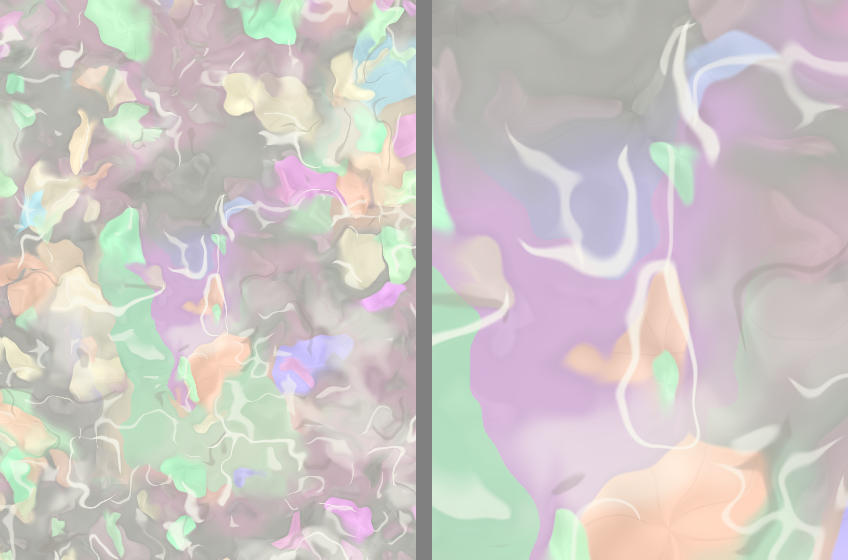
Left: the whole. Right: its middle third, enlarged.
This texture is drawn by a Shadertoy shader. Its source:

```glsl
// Pastel collage of translucent petals and crumpled flakes on warm grey, crossed by pale threads.

const vec3 WARM_GREY = vec3(0.715, 0.715, 0.69);
const vec3 MAUVE_GREY = vec3(0.80, 0.71, 0.74);
const vec3 CREAM = vec3(0.96, 0.94, 0.82);
const vec3 PEACH = vec3(0.97, 0.81, 0.72);
const vec3 MINT = vec3(0.69, 0.98, 0.80);
const vec3 PALE_GREEN = vec3(0.85, 0.98, 0.82);
const vec3 ORCHID = vec3(0.91, 0.71, 0.97);
const vec3 PINK = vec3(0.98, 0.74, 0.88);
const vec3 LILAC = vec3(0.79, 0.76, 0.99);
const vec3 ICE = vec3(0.75, 0.93, 0.97);
const vec3 THREAD = vec3(0.98, 0.98, 0.94);
const vec3 CREASE = vec3(0.60, 0.57, 0.54);

const float LARGE_SCALE = 6.5;    // cells per canvas height
const float MEDIUM_SCALE = 10.0;
const float SMALL_SCALE = 18.0;
const float EDGE_SOFTNESS = 0.0022;
const float EDGE_FADE = 0.045;    // width of the faded side of a flake
const float WARP = 0.026;
const float FAMILY_SPREAD = 0.36; // how freely neighbours differ in colour
const float TAU = 6.2831853;

vec4 hash4(vec2 p) {
    vec4 q = fract(p.xyxy * vec4(0.1031, 0.1030, 0.0973, 0.1099));
    q += dot(q, q.wzxy + 33.33);
    return fract((q.xxyz + q.yzzw) * q.zywx);
}

float noise(vec2 p) {
    vec2 i = floor(p), f = fract(p);
    f = f * f * (3.0 - 2.0 * f);
    float low = mix(hash4(i).x, hash4(i + vec2(1, 0)).x, f.x);
    float high = mix(hash4(i + vec2(0, 1)).x, hash4(i + vec2(1, 1)).x, f.x);
    return mix(low, high, f.y);
}

float fbm(vec2 p) {
    float sum = 0.0, gain = 0.53;
    for (int i = 0; i < 4; i++) {
        sum += gain * noise(p);
        p = mat2(1.6, 1.2, -1.2, 1.6) * p + 7.3;
        gain *= 0.5;
    }
    return sum;
}

vec2 warp(vec2 p) {
    vec2 broad = vec2(noise(p * 14.0), noise(p * 14.0 + 41.0)) - 0.5;
    vec2 fine = vec2(noise(p * 42.0 + 9.0), noise(p * 42.0 + 67.0)) - 0.5;
    return p + WARP * (1.8 * broad + 0.8 * fine);
}

// Neighbouring flakes share a colour family through a slow noise.
vec3 pastel(vec2 place, vec2 pick) {
    float family = fract(pick.x * FAMILY_SPREAD + noise(place * 3.0 + 5.0) * 1.8 + 0.12);
    if (family < 0.30) return mix(CREAM, PEACH, smoothstep(0.25, 0.75, pick.y));
    if (family < 0.57) return mix(MINT, PALE_GREEN, pick.y);
    if (family < 0.83) return mix(ORCHID, PINK, pick.y);
    return mix(LILAC, ICE, smoothstep(0.3, 0.7, pick.y));
}

// Scatters pointed, folded flakes, each crisp on one side and faded on the other.
vec3 paintFlakes(vec3 col, vec2 p, float scale, float cover, float tint, float opacity) {
    vec2 q = p * scale + scale * 3.7;
    vec2 cell = floor(q);
    for (int j = -1; j <= 1; j++)
    for (int i = -1; i <= 1; i++) {
        vec2 id = cell + vec2(i, j);
        vec4 h = hash4(id + scale * 11.0);
        vec4 g = hash4(id + scale * 23.0 + 50.0);
        float crowd = mix(0.4, 1.6, smoothstep(0.3, 0.7, noise(id / scale * 3.5 + 13.0)));
        if (h.x > cover * mix(1.0, crowd, tint)) continue;
        vec2 d = q - id - 0.5 - 0.5 * (h.yz - 0.5);
        float turn = TAU * h.w;
        d = mat2(cos(turn), -sin(turn), sin(turn), cos(turn)) * d;
        d.x *= mix(1.0, 1.75, g.x);
        float angle = atan(d.y, d.x), reach = length(d);
        float points = 2.0 + floor(2.9 * g.w);
        float radius = mix(0.40, 0.54, g.y) + 0.05 * sin(3.0 * angle + TAU * g.z)
                     + 0.20 * (0.5 - abs(sin(0.5 * points * angle + TAU * g.y)));
        float inside = (radius - reach) / scale;
        float faded = smoothstep(-0.1, 0.9, sin(angle + TAU * h.y));
        float fade = EDGE_SOFTNESS + faded * min(EDGE_FADE, 0.35 / scale);
        float mask = smoothstep(-EDGE_SOFTNESS, fade, inside);

        vec3 grey = mix(WARM_GREY, MAUVE_GREY, step(0.64, g.z)) + 0.13 * (g.w - 0.5);
        vec3 flake = mix(grey, pastel(id / scale, g.zw), tint);
        float fold = sin(angle * (2.0 + floor(3.0 * g.x)) + TAU * g.y);
        flake += 0.015 * fold + 0.13 * (noise(d * 4.0 + id * 5.0) - 0.5);
        float vein = 1.0 - smoothstep(0.0, 0.035, abs(fold) * reach);
        flake += vein * 0.03 * sign(g.z - 0.45) * smoothstep(0.03, 0.15, reach);
        float shadow = smoothstep(-0.014, 0.0, inside) * (1.0 - mask) * (1.0 - faded);
        col *= 1.0 - 0.035 * shadow * opacity;
        col = mix(col, flake, mask * opacity * mix(0.75, 1.0, g.x));
    }
    return col;
}

// Short tapering lines along the middle level of a noise field.
float threads(vec2 p, float scale, float width) {
    float ridge = abs(noise(p * scale) - 0.5);
    float present = smoothstep(0.56, 0.80, noise(p * scale * 0.9 + 31.0));
    float taper = width * (0.25 + present);
    return smoothstep(0.0, 0.25, present) * (1.0 - smoothstep(taper * 0.3, taper, ridge));
}

void mainImage(out vec4 fragColor, in vec2 fragCoord) {
    vec2 uv = fragCoord / iResolution.y;
    vec2 p = warp(uv);

    // Mottled ground with faint grey flakes
    vec3 col = mix(WARM_GREY, MAUVE_GREY, smoothstep(0.46, 0.62, fbm(uv * 6.0)));
    col += 0.08 * (fbm(uv * 17.0 + 3.0) - 0.5);
    col = paintFlakes(col, p, 9.0, 0.6, 0.0, 0.65);
    col = paintFlakes(col, p, 21.0, 0.6, 0.10, 0.6);

    // Broad washes of colour, then petals from large to small
    float wash = smoothstep(0.50, 0.70, fbm(p * 4.5 + 27.0));
    col = mix(col, pastel(p, vec2(0.5, noise(p * 5.0))), 0.6 * wash);
    col = paintFlakes(col, p, LARGE_SCALE, 0.44, 1.0, 1.0);
    col = paintFlakes(col, p, 13.0, 0.26, 0.08, 0.75);
    col = paintFlakes(col, p, MEDIUM_SCALE, 0.32, 1.0, 1.0);
    col = paintFlakes(col, p, SMALL_SCALE, 0.18, 0.9, 0.85);

    // Milky highlights, dark creases and pale threads
    col = mix(col, THREAD, 0.5 * smoothstep(0.60, 0.78, fbm(p * 8.0 + 19.0)));
    col = mix(col, CREASE, 0.30 * threads(p + 4.0, 19.0, 0.05));
    col = mix(col, THREAD, 0.75 * threads(p + 8.0, 16.0, 0.06));
    col = mix(col, THREAD, 0.55 * threads(p + 15.0, 27.0, 0.08));

    fragColor = vec4(clamp(col, 0.0, 1.0), 1.0);
}
```
